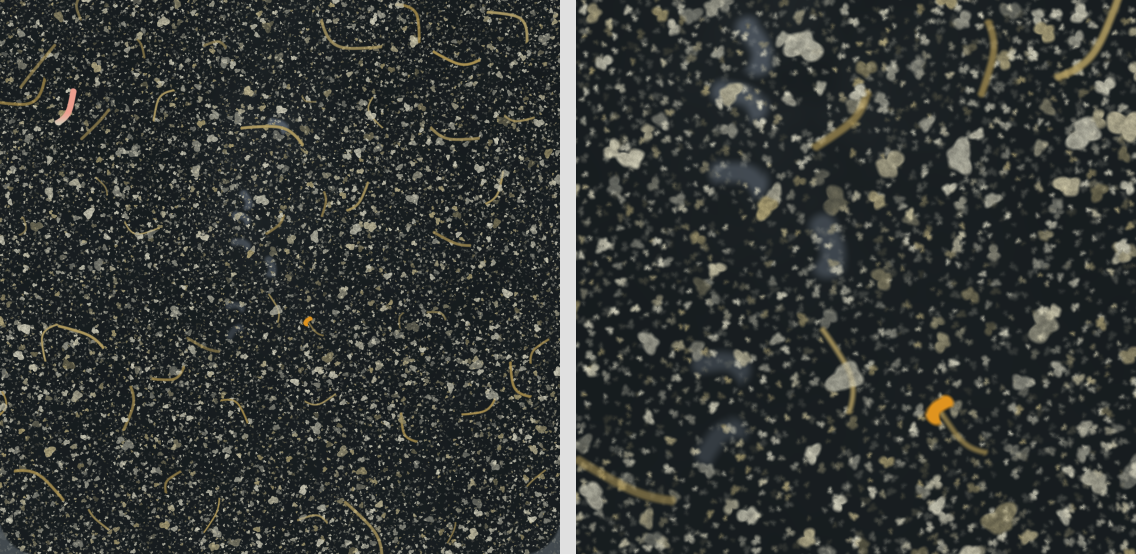
Left: the whole. Right: its middle third, enlarged.
Reproduce this texture procedurally as a Shadertoy shader.

```glsl
// Pale mineral grains and golden fibres scattered over a dark tray.

const vec3 TRAY = vec3(0.082, 0.103, 0.113);
const vec3 HAZE = vec3(0.30, 0.33, 0.35);
const vec3 CREAM = vec3(0.83, 0.82, 0.74);
const vec3 TAN = vec3(0.68, 0.63, 0.45);
const vec3 GOLD = vec3(0.62, 0.52, 0.27);
const vec3 PINK = vec3(0.93, 0.62, 0.56);
const vec3 AMBER = vec3(0.88, 0.58, 0.12);
const vec3 FLAKE = vec3(0.41, 0.45, 0.50);
const float SOFTNESS = 0.0015;   // half width of every edge
const float FIBRE_WIDTH = 0.0023;
const vec2 FIBRE_GRID = vec2(8.0, 6.0);
const int FLAKE_COUNT = 7;

vec3 hash3(vec2 p) {
    vec3 q = fract(p.xyx * vec3(0.1031, 0.1030, 0.0973));
    q += dot(q, q.yxz + 33.33);
    return fract((q.xxy + q.yzz) * q.zyx);
}

// Layered sines, roughly -1 to 1
float waves(vec2 p) {
    float sum = 0.0, gain = 0.5;
    for (int i = 0; i < 4; i++) {
        sum += gain * sin(p.x + 1.7 * sin(p.y)) * sin(p.y + 1.3 * sin(p.x));
        p = mat2(1.5, 1.1, -1.1, 1.5) * p + 2.3;
        gain *= 0.55;
    }
    return sum;
}

float coverage(float dist, float soft) {
    return smoothstep(soft, -soft, dist);
}

// Distance to a bent strand with round ends
float strand(vec2 p, vec2 centre, float angle, float halfLength, float bend, float halfWidth) {
    float c = cos(angle), s = sin(angle);
    vec2 q = mat2(c, -s, s, c) * (p - centre);
    float t = clamp(q.x / halfLength, -1.0, 1.0);
    float sway = 0.2 * bend;
    float height = halfLength * (bend * (t * t - 0.4) + sway * sin(3.0 * t));
    float slope = 2.0 * bend * t + 3.0 * sway * cos(3.0 * t);
    vec2 d = q - vec2(t * halfLength, height);
    return length(vec2(d.x, d.y * inversesqrt(1.0 + slope * slope))) - halfWidth;
}

// One cellular layer of lumpy grains
vec3 addGrains(vec3 color, vec2 p, float cells, float radius, float density, float strength) {
    vec2 home = floor(p * cells);
    float soft = max(SOFTNESS, 0.7 / iResolution.y);
    for (int y = -1; y <= 1; y++)
    for (int x = -1; x <= 1; x++) {
        vec2 cell = home + vec2(x, y);
        vec3 place = hash3(cell + cells * 3.7);
        vec3 look = hash3(cell + cells * 7.3 + 51.0);
        vec2 centre = (cell + place.xy) / cells;
        if (place.z > density * (1.0 + 0.35 * waves(centre * 19.0))) continue;
        vec2 d = p - centre;
        float angle = atan(d.y, d.x + 1e-6);
        float lumps = 1.0 + 0.22 * sin(2.0 * angle + 40.0 * look.x)
                    + 0.16 * sin(3.0 * angle + 40.0 * look.y)
                    + 0.08 * sin(5.0 * angle + 40.0 * look.z);
        float size = radius * mix(0.55, 1.35, look.x * look.x);
        float mask = coverage(length(d) - size * lumps, soft);
        vec3 tint = mix(TAN, CREAM, smoothstep(0.0, 0.55, look.y));
        tint *= 0.93 + 0.16 * waves(p * 420.0);
        color = mix(color, tint, mask * strength * mix(0.4, 1.0, look.z));
    }
    return color;
}

vec3 addFibres(vec3 color, vec2 p, float aspect) {
    for (float y = 0.0; y < FIBRE_GRID.y; y++)
    for (float x = 0.0; x < FIBRE_GRID.x; x++) {
        vec3 place = hash3(vec2(x, y) + 17.0);
        vec3 look = hash3(vec2(x, y) + 83.0);
        vec2 centre = (vec2(x, y) + place.xy) / FIBRE_GRID * vec2(aspect, 1.0);
        float halfLength = mix(0.012, 0.036, look.x) + 0.045 * pow(look.y, 7.0);
        float width = FIBRE_WIDTH * mix(0.65, 1.25, look.y);
        float d = strand(p, centre, 6.283 * place.z, halfLength, 1.1 * (look.z - 0.5), width);
        vec3 tint = mix(GOLD, TAN, 0.6 * look.z) * (1.0 - 0.12 * d / width);
        color = mix(color, tint, coverage(d, SOFTNESS) * mix(0.55, 0.95, look.x));
    }
    return color;
}

// Translucent blue-grey flakes down the middle
vec3 addFlakes(vec3 color, vec2 p) {
    for (int i = 0; i < FLAKE_COUNT; i++) {
        vec3 h = hash3(vec2(i, 7.0));
        vec2 centre = vec2(0.48, 0.58) + (h.xy - 0.5) * vec2(0.17, 0.48);
        float d = strand(p, centre, 6.283 * h.z, 0.012, 0.3, mix(0.005, 0.009, h.x));
        color = mix(color, FLAKE, coverage(d, 0.004) * mix(0.3, 0.75, h.y));
    }
    return color;
}

void mainImage(out vec4 fragColor, in vec2 fragCoord) {
    vec2 p = fragCoord / iResolution.y;
    float aspect = iResolution.x / iResolution.y;

    // Tray with a faint cloudy column
    vec2 column = (p - vec2(0.48, 0.72)) / vec2(0.09, 0.22);
    float cloud = exp(-dot(column, column)) * (0.5 + 0.5 * waves(p * 32.0));
    vec3 color = mix(TRAY, HAZE, 0.035 + 0.03 * waves(p * 11.0) + 0.22 * cloud);

    // Dust, grains and fibres, from fine to coarse
    color = addGrains(color, p, 150.0, 0.0018, 0.65, 0.30);
    color = addFlakes(color, p);
    color = addGrains(color, p, 110.0, 0.0020, 0.65, 0.85);
    color = addGrains(color, p, 60.0, 0.0040, 0.55, 0.92);
    color = addFibres(color, p, aspect);
    color = addGrains(color, p, 27.0, 0.0072, 0.45, 0.95);

    // Pink strand and amber chip
    float pink = strand(p, vec2(0.123, 0.805), 1.11, 0.031, 0.25, 0.0055);
    color = mix(color, mix(PINK, CREAM, smoothstep(0.80, 0.77, p.y)), coverage(pink, SOFTNESS));
    float chip = strand(p, vec2(0.555, 0.421), 0.9, 0.006, -0.4, 0.0038);
    color = mix(color, AMBER, coverage(chip, SOFTNESS));

    // Rounded rim in the lower corners
    vec2 corner = max(vec2(abs(p.x - 0.5 * aspect) - 0.5 * aspect, -p.y) + 0.07, 0.0);
    color = mix(color, HAZE, 0.8 * smoothstep(0.068, 0.075, length(corner)) * step(0.001, corner.x * corner.y));

    fragColor = vec4(color, 1.0);
}
```
